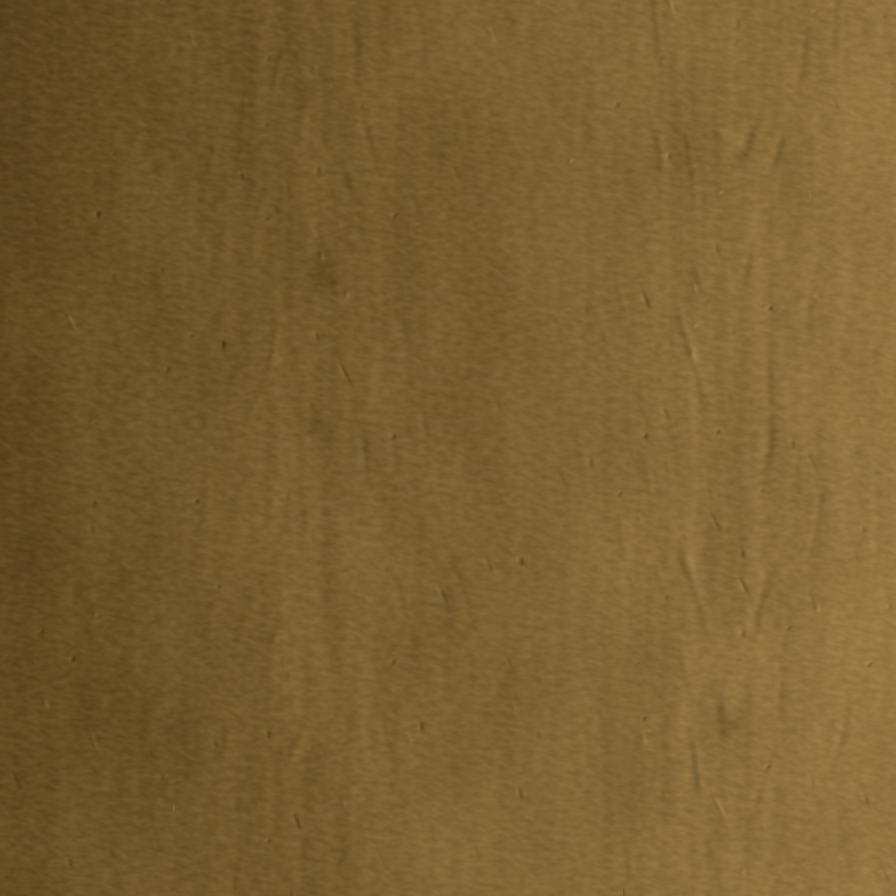
Reproduce this texture procedurally as a three.js fragment shader.

```glsl
// Softly lit brown wood board: a sideways light gradient carries blurred clouds,
// fine cross grain and faint vertical streaks, all from gradient noise. Broken
// cathedral arches and scattered pores add small dark marks with lit edges.
#define SHADE_TONE vec3(0.352, 0.265, 0.113)
#define LIGHT_TONE vec3(0.595, 0.472, 0.267)
#define CLOUD_AMOUNT 0.16
#define GRAIN_AMOUNT 0.19
#define STREAK_AMOUNT 0.13
#define FIGURE_AMOUNT 0.30
#define PORE_AMOUNT 0.50
#define ARCH_SLOPE 6.0
#define ARCH_COUNT 5.0
#define PORE_CELLS vec2(36.0, 28.0)

varying vec2 vUv;

vec2 hash2(vec2 p) {
  vec3 q = fract(p.xyx * vec3(0.1031, 0.1030, 0.0973));
  q += dot(q, q.yzx + 33.33);
  return fract((q.xx + q.yz) * q.zy);
}

float gradientCorner(vec2 cell, vec2 offset) {
  float angle = 6.2832 * hash2(cell).x;
  return dot(vec2(cos(angle), sin(angle)), offset);
}

float gradientNoise(vec2 p) {
  vec2 i = floor(p);
  vec2 f = p - i;
  vec2 u = f * f * f * (f * (f * 6.0 - 15.0) + 10.0);
  vec2 e = vec2(1.0, 0.0);
  float low = mix(gradientCorner(i, f), gradientCorner(i + e, f - e), u.x);
  float high = mix(gradientCorner(i + e.yx, f - e.yx),
                   gradientCorner(i + 1.0, f - 1.0), u.x);
  return mix(low, high, u.y);
}

// Broken arches about a vertical axis; direction 1 opens upward, -1 downward.
float archFigure(vec2 p, float axis, float direction, float phase) {
  float dx = p.x - axis + 0.025 * gradientNoise(p * vec2(5.0, 6.0) + phase);
  float height = direction * p.y - ARCH_SLOPE * sqrt(dx * dx + 0.0005);
  height += 0.06 * gradientNoise(p * vec2(9.0, 7.0) + 17.0);
  float s = fract(height * ARCH_COUNT + phase) - 0.5;
  float groove = exp(-60.0 * s * s);
  float litEdge = exp(-60.0 * (s - 0.2) * (s - 0.2));
  float broken = smoothstep(-0.05, 0.45, gradientNoise(p * vec2(24.0, 15.0) + 41.0));
  return (0.6 * litEdge - groove) * broken * exp(-60.0 * dx * dx);
}

// Small upright pores on a jittered grid, each shaded on one side.
float poreRelief(vec2 p, float bands) {
  vec2 home = floor(p * PORE_CELLS);
  float relief = 0.0;
  for (int y = -1; y <= 1; y++) {
    for (int x = -1; x <= 1; x++) {
      vec2 cell = home + vec2(float(x), float(y));
      vec2 place = hash2(cell + 71.0);
      vec2 trait = hash2(cell + 193.0);
      vec2 d = p - (cell + place) / PORE_CELLS;
      d.x += d.y * (trait.x - 0.5);
      vec2 size = vec2(0.0025, mix(0.0025, 0.010, trait.x * trait.x));
      vec2 q = d / size;
      vec2 lit = q + vec2(1.6, -0.4);
      float present = step(trait.y, 0.16 + 0.30 * bands);
      float strength = mix(0.15, 1.0, place.x * place.x * place.x);
      float polarity = mix(-1.0, 0.7, step(0.72, place.y));
      relief += present * strength * polarity
              * (exp(-dot(q, q)) - 0.45 * exp(-dot(lit, lit)));
    }
  }
  return relief;
}

void main() {
  vec2 p = vUv;

  // Light falls from the lower right, with a dim left edge.
  float tone = 0.08 + 0.77 * p.x + 0.13 * (1.0 - p.y);
  tone -= 0.08 * (1.0 - smoothstep(0.0, 0.10, p.x));

  // Broad clouds and smaller upright stains.
  tone += CLOUD_AMOUNT * gradientNoise(p * vec2(4.5, 3.5) + 3.0);
  tone += 0.7 * CLOUD_AMOUNT * gradientNoise(p * vec2(15.0, 9.0) + 29.0);

  // Vertical streaks gather in two bands around the arches.
  float bands = exp(-90.0 * pow(p.x - 0.33, 2.0)) + exp(-90.0 * pow(p.x - 0.79, 2.0));
  float streaks = gradientNoise(vec2(p.x * 42.0, p.y * 2.2) + 11.0);
  streaks += 0.8 * gradientNoise(vec2(p.x * 95.0, p.y * 9.0) + 57.0);
  tone += STREAK_AMOUNT * streaks * (0.55 + 0.6 * bands);

  // Fine grain, wider than tall and gently tilted.
  vec2 tilted = vec2(p.x - 0.15 * p.y, p.y + 0.15 * p.x);
  float grain = gradientNoise(tilted * vec2(65.0, 135.0) + 83.0);
  grain += 0.7 * gradientNoise(tilted * vec2(125.0, 230.0) + 131.0);
  tone += GRAIN_AMOUNT * grain;

  float figure = archFigure(p, 0.82, 1.0, 0.2) + 0.7 * archFigure(p, 0.36, -1.0, 0.65);
  tone += FIGURE_AMOUNT * figure + PORE_AMOUNT * poreRelief(p, bands);

  vec3 wood = mix(SHADE_TONE, LIGHT_TONE, clamp(tone, -0.6, 1.2));
  gl_FragColor = vec4(wood, 1.0);
}
```
